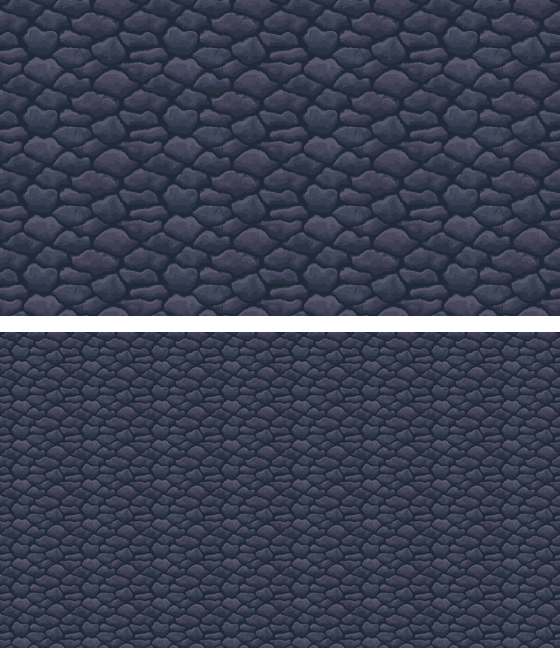
Top, the tile; bottom, the same tile 2 across and 2 down.
This texture is drawn by a WebGL 1 fragment shader. Its source:

```glsl
precision highp float;
uniform vec2 u_resolution;

const vec2 TILES = vec2(4.0, 4.0);      // repeats across and down
const vec2 GRID = vec2(3.0, 5.0);       // stones per repeat
const vec2 CELL = vec2(2.963, 1.0);     // stone cell size, in row heights
const vec2 STRETCH = vec2(1.6, 1.0);    // widening of the stones
const vec2 JITTER = vec2(0.56, 0.62);
const vec2 LATTICE = vec2(16.0, 9.0);   // base noise cells per repeat
const float SIZE_SPREAD = 0.42;
const float ROW_SHIFT = 0.4;
const float ROUNDING = 13.0;            // higher gives sharper corners
const float GAP = 0.075;                // half width of the joints
const float RAGGED = 0.075;
const float SEED = 17.0;

const vec3 JOINT = vec3(0.12, 0.16, 0.22);
const vec3 SHADOW = vec3(0.17, 0.20, 0.26);
const vec3 SLATE = vec3(0.22, 0.24, 0.32);
const vec3 LIT = vec3(0.27, 0.28, 0.36);
const vec3 HIGHLIGHT = vec3(0.34, 0.34, 0.43);
const vec3 PLUM_TINT = vec3(0.022, -0.004, 0.004);

vec3 hash3(vec2 p) {
  vec3 h = fract(vec3(p.xyx) * vec3(0.1031, 0.1030, 0.0973));
  h += dot(h, h.yxz + 33.33);
  return fract((h.xxy + h.yzz) * h.zyx);
}

// Value noise that wraps once per repeat
float noise(vec2 uv, float scale, float seed) {
  vec2 period = LATTICE * scale;
  vec2 p = uv * period;
  vec2 i = floor(p);
  vec2 f = fract(p);
  f = f * f * (3.0 - 2.0 * f);
  vec2 a = mod(i, period) + seed;
  vec2 b = mod(i + 1.0, period) + seed;
  return mix(mix(hash3(a).x, hash3(vec2(b.x, a.y)).x, f.x),
             mix(hash3(vec2(a.x, b.y)).x, hash3(b).x, f.x), f.y);
}

// Offset to a stone centre in xy, its size weight in z
vec3 stoneAt(vec2 id, vec2 p) {
  vec2 wrapped = mod(id, GRID);
  vec3 h = hash3(wrapped + SEED);
  vec2 site = id + 0.5 + JITTER * (h.xy - 0.5);
  site.x += fract(wrapped.y * ROW_SHIFT) - 0.5;
  return vec3((site - p) * CELL / STRETCH, SIZE_SPREAD * h.z);
}

float power(vec3 stone) {
  return dot(stone.xy, stone.xy) - stone.z;
}

void main() {
  vec2 uv = fract(gl_FragCoord.xy / u_resolution * TILES);
  float pixel = GRID.y * TILES.y / u_resolution.y;

  // Bend the outlines
  vec2 bend = vec2(noise(uv, 1.0, 3.0), noise(uv, 1.0, 41.0)) - 0.5;
  vec2 p = uv * GRID + bend * vec2(0.16, 0.30);
  vec2 base = floor(p);

  // Owning stone
  vec3 own = vec3(9.0, 9.0, 0.0);
  vec2 ownId = base;
  for (int y = -2; y <= 2; y++) {
    for (int x = -2; x <= 2; x++) {
      vec2 id = base + vec2(float(x), float(y));
      vec3 stone = stoneAt(id, p);
      if (power(stone) < power(own)) {
        own = stone;
        ownId = id;
      }
    }
  }

  // Rounded distance to the joints and the outward edge direction
  float total = 0.0;
  vec2 outward = vec2(0.0);
  for (int y = -2; y <= 2; y++) {
    for (int x = -2; x <= 2; x++) {
      vec3 other = stoneAt(base + vec2(float(x), float(y)), p);
      vec2 slope = (other.xy - own.xy) / STRETCH;
      float span = length(slope);
      if (span > 0.001) {
        float edge = (power(other) - power(own)) / (2.0 * span);
        float weight = exp(-ROUNDING * edge);
        total += weight;
        outward += weight * slope / span;
      }
    }
  }
  float depth = -log(max(total, 1e-6)) / ROUNDING;
  outward /= max(total, 1e-6);

  // Chipped outline
  float grain = noise(uv, 4.0, 7.0) - 0.5;
  float inside = depth - GAP + RAGGED * grain;
  float soft = max(0.03, 0.6 * pixel);

  // Light from the upper left, broken into worn planes
  vec3 character = hash3(mod(ownId, GRID) + SEED + 60.0);
  vec2 local = -own.xy;
  float planes = noise(uv * vec2(1.0, 1.0), 1.0, 23.0) - 0.5;
  float facets = noise(uv, 2.0, 91.0) - 0.5;
  float bevel = 1.0 - smoothstep(0.0, 0.34, inside);
  float tone = 0.52 + 0.30 * local.y - 0.07 * local.x;
  tone += bevel * (0.24 * outward.y - 0.08 * outward.x - 0.03);
  tone += 0.28 * planes + 0.16 * facets + 0.09 * grain;
  tone += 0.12 * (character.x - 0.5);

  // Short cracks with a pale lower lip
  float vein = noise(uv, 0.0 + 1.0, 131.0) - 0.5 + 0.12 * facets;
  float broken = smoothstep(0.58, 0.70, noise(uv, 1.0, 171.0));
  tone -= 0.24 * broken * (1.0 - smoothstep(0.015, 0.055, abs(vein)));
  tone += 0.12 * broken * (1.0 - smoothstep(0.015, 0.05, abs(vein - 0.08)));

  // Stepped palette
  vec3 color = mix(SHADOW, SLATE, smoothstep(0.31, 0.39, tone));
  color = mix(color, LIT, smoothstep(0.48, 0.56, tone));
  color = mix(color, HIGHLIGHT, smoothstep(0.66, 0.76, tone));
  color += PLUM_TINT * (character.y - 0.4);
  color = mix(SHADOW, color, smoothstep(0.0, 0.05 + soft, inside));
  color = mix(JOINT, color, smoothstep(-soft, soft, inside));
  gl_FragColor = vec4(color, 1.0);
}
```
